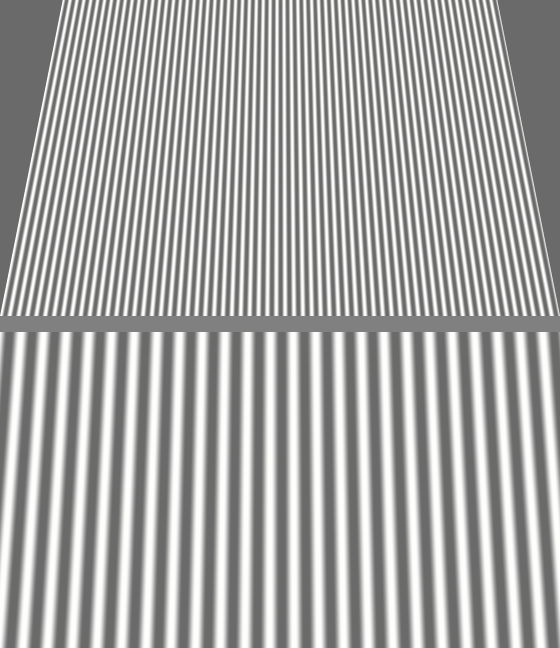
Top: the whole. Bottom: its middle third, enlarged.
A Shadertoy shader for this pattern:

```glsl
// Fan of soft white stripes narrowing upward on a flat grey ground.

const float STRIPE_PERIODS = 63.0;    // periods across the fan
const float STRIPE_SHIFT   = 0.08;    // offset of the stripes, in periods
const float HALF_BOTTOM    = 0.5;     // fan half width at the bottom, in canvas widths
const float HALF_TOP       = 0.388;   // fan half width at the top
const float CORE           = 0.06;    // half width of the white core, in periods
const float FADE_END       = 0.39;    // where a stripe has faded to grey, in periods
const vec3  GROUND_COLOR   = vec3(0.415);
const vec3  STRIPE_COLOR   = vec3(0.995, 0.995, 0.99);

// Brightness of the repeating stripe, centred on whole phases
float stripeProfile(float phase, float pixelPhase) {
    float d = abs(fract(phase + 0.5) - 0.5);
    float soften = 0.25 * pixelPhase;
    return 1.0 - smoothstep(CORE - soften, FADE_END + soften, d);
}

void mainImage(out vec4 fragColor, in vec2 fragCoord) {
    vec2 uv = fragCoord / iResolution.xy;
    float pixel = 1.0 / iResolution.x;

    // Straight rays: the fan's half width shrinks linearly with height
    float halfWidth = mix(HALF_BOTTOM, HALF_TOP, uv.y);
    float x = uv.x - 0.5;
    float across = 0.5 + 0.5 * x / halfWidth;

    // Stripes, cut off at the sides of the fan
    float phase = across * STRIPE_PERIODS - STRIPE_SHIFT;
    float pixelPhase = 0.5 * STRIPE_PERIODS * pixel / halfWidth;
    float inside = clamp(0.5 + (halfWidth - abs(x)) / pixel, 0.0, 1.0);
    float light = stripeProfile(phase, pixelPhase) * inside;

    fragColor = vec4(mix(GROUND_COLOR, STRIPE_COLOR, light), 1.0);
}
```
